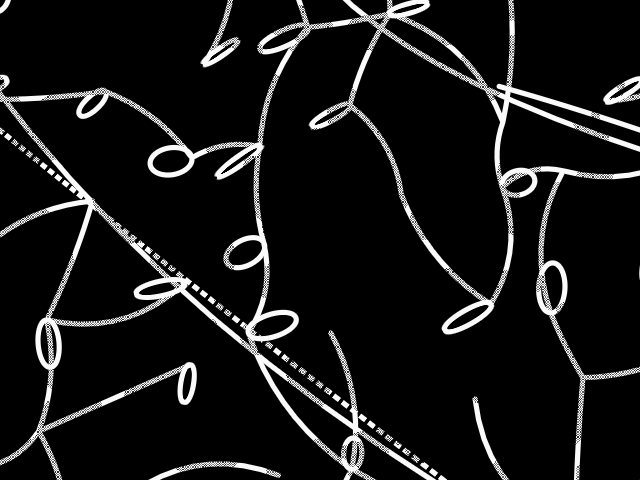
A Shadertoy shader for this pattern:

```glsl
// Draws a web of dithered white strands with small loops and long diagonal trails on black.

const float HALF_WIDTH = 0.0054;   // strand half width, in canvas heights
const float DOT_COUNT = 384.0;     // dither dots per canvas height
const float WHITE = 0.98;
const mat2 LATTICE = mat2(0.212, 0.05, 0.02, 0.222);

float hash(vec2 p, float seed) {
    vec3 q = fract(vec3(p.xyx + seed * 7.31) * vec3(0.1031, 0.1030, 0.0973));
    q += dot(q, q.yzx + 33.33);
    return fract((q.x + q.y) * q.z);
}

float valueNoise(vec2 p) {
    vec2 i = floor(p), f = fract(p);
    f = f * f * (3.0 - 2.0 * f);
    return mix(mix(hash(i, 1.0), hash(i + vec2(1, 0), 1.0), f.x),
               mix(hash(i + vec2(0, 1), 1.0), hash(i + vec2(1, 1), 1.0), f.x), f.y);
}

vec2 nodePosition(vec2 id) {
    vec2 jitter = vec2(hash(id, 2.0), hash(id, 3.0)) - 0.5;
    return LATTICE * (id + 0.5 + 0.7 * jitter);
}

// Quadratic curve: x is the distance, y the parameter of the nearest point.
vec2 curveDistance(vec2 p, vec2 a, vec2 control, vec2 b) {
    const int STEPS = 9;
    vec2 nearest = vec2(1e3, 0.0), from = a;
    for (int i = 1; i <= STEPS; i++) {
        float t = float(i) / float(STEPS);
        vec2 to = mix(mix(a, control, t), mix(control, b, t), t);
        vec2 span = to - from;
        float h = clamp(dot(p - from, span) / dot(span, span), 0.0, 1.0);
        float d = length(p - from - span * h);
        if (d < nearest.x) nearest = vec2(d, (float(i - 1) + h) / float(STEPS));
        from = to;
    }
    return nearest;
}

// Curve between two nodes, bent sideways by a share of its length.
float linkDistance(vec2 p, vec2 a, vec2 b, float bend) {
    vec2 side = vec2(a.y - b.y, b.x - a.x);
    return curveDistance(p, a, 0.5 * (a + b) + bend * side, b).x;
}

float loopDistance(vec2 p, vec2 radii) {
    float k0 = length(p / radii);
    float k1 = length(p / (radii * radii));
    return abs(k0 * (k0 - 1.0) / max(k1, 1e-4));
}

// Ellipse that passes through the node, mostly upright or slanting to the right.
float nodeLoop(vec2 p, vec2 id) {
    float lean = hash(id, 4.0) < 0.5 ? 1.4 : 0.45;
    float angle = lean + 0.7 * (hash(id, 5.0) - 0.5);
    vec2 dir = vec2(cos(angle), sin(angle));
    if (hash(id, 6.0) < 0.5) dir = -dir;
    vec2 radii = vec2(mix(0.032, 0.055, hash(id, 7.0)), mix(0.007, 0.029, hash(id, 8.0)));
    vec2 q = p - nodePosition(id) - dir * radii.x;
    return loopDistance(vec2(dot(q, dir), dot(q, vec2(-dir.y, dir.x))), radii);
}

float cover(float d, float pixel) {
    return clamp(0.5 + (HALF_WIDTH - d) / pixel, 0.0, 1.0);
}

// Checkered tone that turns into plain white where the fill is high.
float ditherTone(vec2 p, float fill) {
    vec2 dotId = floor(p * DOT_COUNT);
    float pick = hash(dotId, 9.0);
    float dim = pick < 0.2 ? 0.19 : (pick < 0.62 ? 0.40 : 0.56);
    float checker = mod(dotId.x + dotId.y, 2.0);
    float plain = step(1.0 - fill, valueNoise(p * 17.0));
    return mix(dim, WHITE, max(checker, plain));
}

float trail(vec2 p, vec2 a, vec2 control, vec2 b, float dashes, float pixel) {
    vec2 c = curveDistance(p, a, control, b);
    float gap = smoothstep(0.30, 0.38, abs(fract(c.y * dashes) - 0.5));
    return cover(c.x, pixel) * (dashes > 0.0 ? 1.0 - gap : 1.0);
}

void mainImage(out vec4 fragColor, in vec2 fragCoord) {
    float pixel = 1.0 / iResolution.y;
    vec2 p = fragCoord * pixel;
    vec2 home = floor(inverse(LATTICE) * p);
    float links = 1e3, loops = 1e3;

    // Links to the right, diagonally down and up, plus loops at the nodes
    for (int y = -1; y <= 1; y++)
    for (int x = -1; x <= 1; x++) {
        vec2 id = home + vec2(x, y);
        vec2 node = nodePosition(id);
        if (hash(id, 10.0) < 0.60) {
            vec2 next = id + vec2(1.0, hash(id, 11.0) < 0.35 ? -1.0 : 0.0);
            links = min(links, linkDistance(p, node, nodePosition(next), 0.6 * (hash(id, 12.0) - 0.5)));
        }
        if (hash(id, 13.0) < 0.55) {
            vec2 above = nodePosition(id + vec2(0, 1));
            links = min(links, linkDistance(p, node, above, 0.5 * (hash(id, 14.0) - 0.5)));
        }
        if (hash(id, 15.0) < 0.62) loops = min(loops, nodeLoop(p, id));
    }

    // Long trails that cross the web
    float plainTrail = trail(p, vec2(-0.02, 0.83), vec2(0.33, 0.36), vec2(0.93, -0.02), 0.0, pixel);
    float dashTrail = trail(p, vec2(-0.02, 0.745), vec2(0.40, 0.40), vec2(0.95, -0.02), 58.0, pixel);
    float highTrail = trail(p, vec2(0.69, 1.03), vec2(0.87, 0.84), vec2(1.36, 0.68), 0.0, pixel);
    float sideTrail = trail(p, vec2(1.04, 0.82), vec2(1.20, 0.775), vec2(1.36, 0.72), 0.0, pixel);

    float dithered = max(max(cover(links, pixel), plainTrail), max(dashTrail, highTrail));
    float solid = max(cover(loops, pixel), sideTrail);
    float ink = max(dithered * ditherTone(p, 0.38), solid * ditherTone(p, 0.72));
    fragColor = vec4(vec3(ink), 1.0);
}
```
